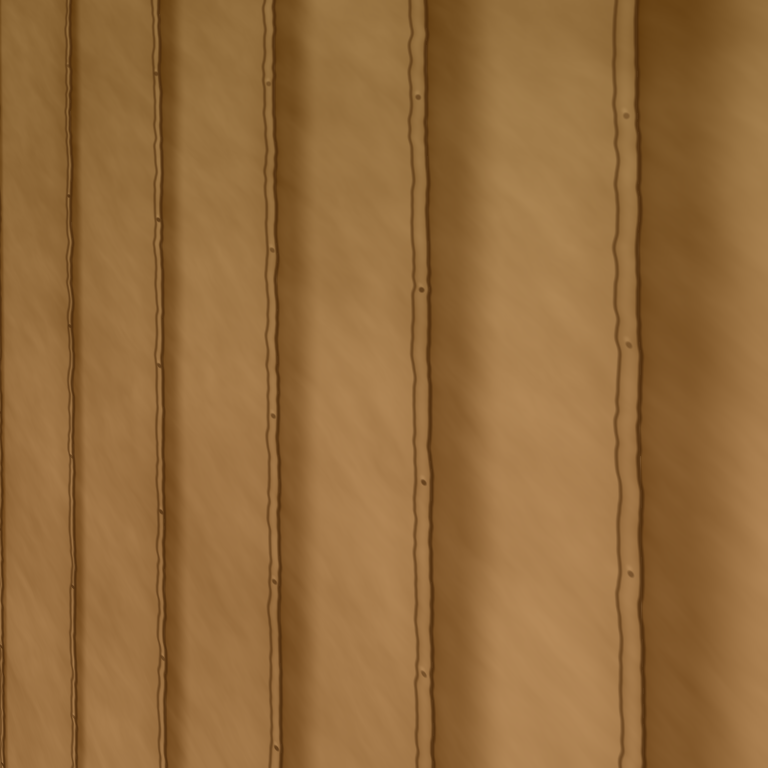
A Shadertoy shader for this texture:

```glsl
const vec3 LIGHT = vec3(0.675, 0.505, 0.315);
const vec3 DEEP = vec3(0.41, 0.25, 0.08);
const vec3 CREASE = vec3(0.29, 0.165, 0.045);
const float FIRST_SEAM = 0.095;     // x of seam number 0
const float PANEL_WIDTH = 0.1043;   // panel width at seam 0
const float PERSPECTIVE = 0.1087;   // growth of the panels to the right
const float SLANT = 0.009;          // lean of the seams
const float NAIL_SPACING = 0.17;
const float NAIL_START = 0.086;
const float NAIL_RADIUS = 0.0026;
const float LINE_WIDTH = 0.0017;

float hash(vec2 p) {
    vec3 q = fract(p.xyx * vec3(0.1031, 0.1030, 0.0973));
    q += dot(q, q.yzx + 33.33);
    return fract((q.x + q.y) * q.z);
}

float noise(vec2 p) {
    vec2 i = floor(p), f = fract(p);
    f = f * f * (3.0 - 2.0 * f);
    return mix(mix(hash(i), hash(i + vec2(1, 0)), f.x),
               mix(hash(i + vec2(0, 1)), hash(i + vec2(1, 1)), f.x), f.y);
}

float fbm(vec2 p) {
    float sum = 0.0, amp = 0.5;
    for (int i = 0; i < 5; i++) {
        sum += amp * noise(p);
        p = mat2(1.6, 1.2, -1.2, 1.6) * p + 7.3;
        amp *= 0.5;
    }
    return sum;
}

float line(float d, float halfWidth, float px) {
    return 1.0 - smoothstep(halfWidth * 0.4 - px * 0.5, halfWidth * 1.5 + px * 0.5, abs(d));
}

// Mottled hide with soft diagonal wrinkles
float hide(vec2 p) {
    vec2 warped = p + 0.025 * (vec2(fbm(p * 14.0), fbm(p * 14.0 + 31.0)) - 0.5);
    vec2 grain = mat2(0.85, 0.53, -0.53, 0.85) * warped;
    float mottle = fbm(p * 8.0 + 3.0) - 0.48;
    float wrinkle = fbm(grain * vec2(75.0, 28.0)) - 0.48;
    return 0.34 * mottle + 0.22 * wrinkle;
}

void mainImage(out vec4 fragColor, in vec2 fragCoord) {
    vec2 uv = fragCoord / iResolution.xy;
    float px = 1.0 / min(iResolution.x, iResolution.y);

    // Perspective: n counts seams, v runs down the material
    float d = uv.x - FIRST_SEAM - SLANT * (0.5 - uv.y);
    float scale = 1.0 + PERSPECTIVE * d / PANEL_WIDTH;
    float n = d / (PANEL_WIDTH * scale);
    float v = (1.0 - uv.y) / scale;
    float seam = round(n);
    float cellToCanvas = PANEL_WIDTH * scale * scale;

    // Signed distance from the right edge of the nearest batten
    float wobble = (noise(vec2(v * 38.0, seam * 9.0)) - 0.5) * 0.0024
                 + (noise(vec2(v * 130.0, seam * 5.0)) - 0.5) * 0.0011;
    float edge = (n - seam) * cellToCanvas + wobble * scale;
    float battenWidth = mix(0.05, 0.09, clamp(seam / 3.0, 0.0, 1.0)) * cellToCanvas;
    float leftWobble = (noise(vec2(v * 75.0, seam * 7.0 + 40.0)) - 0.5) * 0.002;
    float leftEdge = edge + battenWidth + leftWobble * scale;

    // Panel tone, darker to the left and at the top
    float panel = floor(n);
    float across = fract(n);
    float tone = mix(0.70, 0.96, smoothstep(-0.1, 0.7, uv.x));
    tone -= 0.16 * smoothstep(0.45, 1.05, uv.y);
    tone += 0.05 * (hash(vec2(panel, 4.0)) - 0.5);
    tone -= 0.10 * smoothstep(0.72, 0.95, across);

    // Soft shadow to the right of each seam
    float reach = 0.16 + 0.08 * panel;
    reach *= 0.93 + 0.14 * noise(vec2(v * 9.0, panel));
    float shadow = 1.0 - smoothstep(0.35 * reach, reach, across);
    shadow *= step(0.0, edge);
    tone -= shadow * (0.40 + 0.05 * panel);
    tone -= 0.22 * exp(-max(edge, 0.0) / (0.007 * scale)) * step(0.0, edge);

    // Rounded batten
    float batten = smoothstep(-px, px, leftEdge) * smoothstep(-px, px, -edge);
    float round01 = clamp(leftEdge / battenWidth, 0.0, 1.0);
    float battenTone = 0.52 + 0.26 * sin(3.14159 * round01) + 0.07 * uv.x - 0.10 * uv.y;
    tone = mix(tone, battenTone, batten);

    tone += hide(vec2(d / scale, v) + vec2(2.0, 5.0));

    // Nails along the batten
    float row = (v - NAIL_START) / NAIL_SPACING;
    float rowId = round(row);
    vec2 toNail = vec2(edge + battenWidth * 0.5, -(row - rowId) * NAIL_SPACING * scale);
    float radius = min(NAIL_RADIUS * scale, battenWidth * 0.4);
    float nail = 1.0 - smoothstep(radius * 0.45, radius + px, length(toNail));
    float glint = 1.0 - smoothstep(0.0, radius * 1.5, length(toNail - vec2(-0.4, 1.4) * radius));
    tone += 0.18 * glint * batten;

    vec3 color = mix(DEEP, LIGHT, clamp(tone, -0.1, 1.12));
    color *= mix(vec3(1.0), vec3(0.97, 1.01, 0.98), smoothstep(0.3, 1.0, uv.y));

    // Creases on both sides of the batten
    float halfWidth = LINE_WIDTH * scale;
    color = mix(color, CREASE, 0.82 * line(edge, halfWidth, px));
    color = mix(color, CREASE, 0.55 * line(leftEdge, halfWidth * 0.8, px));
    color = mix(color, CREASE, nail * (0.4 + 0.4 * hash(vec2(seam, rowId))));

    fragColor = vec4(color, 1.0);
}
```
